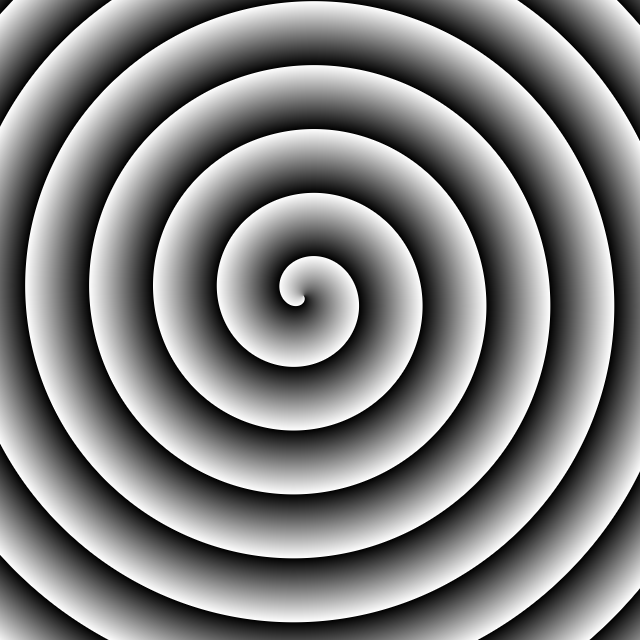
A Shadertoy shader for this background:

```glsl
// Grayscale spiral: one arm ramps from black to white outward, then drops sharply.

const float TAU = 6.2831853;

// Rising ramp of the phase, with its sharp drop softened over the given width
float smoothSaw(float phase, float width) {
    float s = fract(phase + 0.5 * width);
    return s < width ? 1.0 - s / width : s - 0.5 * width;
}

void mainImage(out vec4 fragColor, in vec2 fragCoord) {
    // Square canvas units around the spiral's off-centre eye
    float size = min(iResolution.x, iResolution.y);
    vec2 p = (fragCoord - 0.5 * iResolution.xy) / size - vec2(-0.0254, 0.0379);
    float radius = max(length(p), 0.0001);

    // Ten turns per canvas height, wound clockwise from the eye
    float turn = atan(p.y, p.x + 0.000001) / TAU;
    float phase = 10.0 * radius + turn + 0.15;

    // Phase change across one pixel, free of the angle seam
    float pixelWidth = length(vec2(10.0, 1.0 / (TAU * radius))) / size;

    float shade = smoothSaw(phase, clamp(pixelWidth, 0.0001, 0.5));
    fragColor = vec4(vec3(shade), 1.0);
}
```
